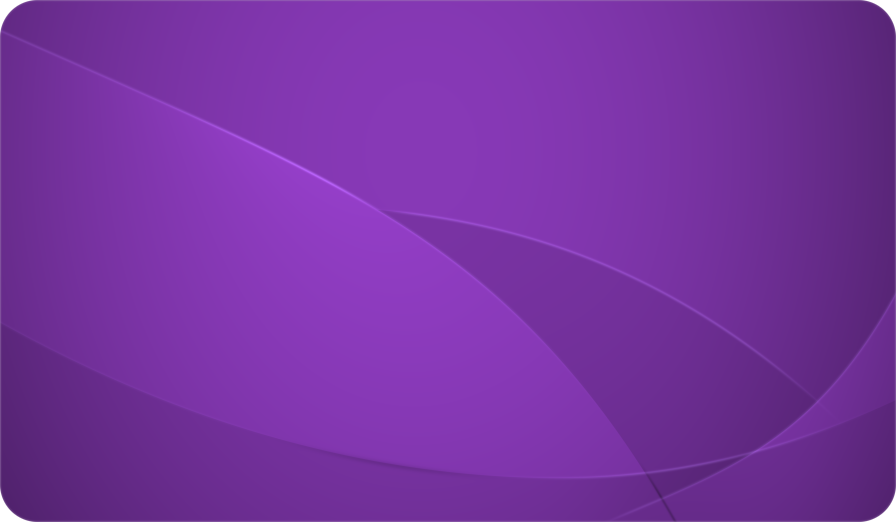
Write a Shadertoy shader that draws this background.

```glsl
#define ASPECT 0.583
#define CORNER_RADIUS 0.042
#define GLOW_CENTER vec2(0.47, 0.414)
#define GLOW_PEAK 0.53
#define GLOW_FALLOFF 0.64
#define LINE_WIDTH 0.0016
#define TINT vec3(1.0, 0.42, 1.35)
#define PAPER vec3(1.0)

// Heights of the four sweeping edges, in canvas widths
float ridgeHeight(float x) {
    return 0.549 - 0.44 * x - 0.194 * pow(max(x, 0.0) / 0.734, 4.6);
}

float wingHeight(float x) {
    float s = max(x - 0.417, 0.0);
    return 0.349 - s * (0.09 + s * (0.46 + 0.47 * s));
}

float bowlHeight(float x) {
    float s = x - 0.625;
    return 0.049 + (s < 0.0 ? 0.445 : 0.62) * s * s;
}

float riseHeight(float x) {
    float s = x - 0.677;
    return 0.42 * s + 0.12 * pow(max(s, 0.0) / 0.323, 3.8);
}

// Turns a height difference into an approximate distance
float edgeDistance(float gap, float pixel) {
    return gap * pixel / max(length(vec2(dFdx(gap), dFdy(gap))), 1e-6);
}

float below(float d, float pixel) {
    return smoothstep(0.7 * pixel, -0.7 * pixel, d);
}

float stroke(float d, float width) {
    return exp(-d * d / (width * width));
}

// Fades in and out along a span
float span(float x, float start, float peak, float end) {
    return smoothstep(start, peak, x) * (1.0 - smoothstep(peak, end, x));
}

float roundedBox(vec2 p, vec2 halfSize, float radius) {
    vec2 q = abs(p) - halfSize + radius;
    return length(max(q, 0.0)) + min(max(q.x, q.y), 0.0) - radius;
}

void mainImage(out vec4 fragColor, in vec2 fragCoord) {
    float pixel = 1.0 / iResolution.x;
    vec2 p = fragCoord / iResolution.xy * vec2(1.0, ASPECT);

    float ridge = edgeDistance(p.y - ridgeHeight(p.x), pixel);
    float wing = edgeDistance(p.y - wingHeight(p.x), pixel);
    float bowl = edgeDistance(p.y - bowlHeight(p.x), pixel);
    float rise = edgeDistance(p.y - riseHeight(p.x), pixel);

    float inRidge = below(ridge, pixel);
    float inWing = below(wing, pixel) * (1.0 - inRidge);
    float inBowl = below(bowl, pixel);
    float inRise = below(rise, pixel);

    // Wide radial glow
    vec2 offset = (p - GLOW_CENTER) * vec2(1.0, 0.8);
    float light = GLOW_PEAK - GLOW_FALLOFF * dot(offset, offset);

    // Overlapping panels
    float panel = inRidge * (1.0 - inBowl);
    light *= 1.0 + 0.06 * panel;
    light += 0.035 * panel * exp(ridge / 0.07) * span(p.x, 0.0, 0.3, 0.55);
    light *= 1.0 - inWing * (1.0 - inRise) * mix(0.1, 0.06, smoothstep(0.55, 0.8, p.x));
    light *= 1.0 + 0.22 * inRise * smoothstep(0.66, 0.92, p.x);
    light *= 1.0 - inBowl * mix(0.04, 0.09, smoothstep(0.6, 0.8, p.x));

    // Shadows beside the edges
    light -= 0.05 * stroke(bowl + 0.001, 2.0 * LINE_WIDTH) * span(p.x, 0.28, 0.44, 0.58);
    light -= 0.09 * stroke(ridge - 0.001, LINE_WIDTH) * smoothstep(0.71, 0.74, p.x);

    // Bright rims
    float rim = 0.06 * stroke(ridge, LINE_WIDTH) * (1.0 - smoothstep(0.5, 0.7, p.x));
    rim += 0.10 * stroke(ridge, LINE_WIDTH) * span(p.x, 0.15, 0.36, 0.43);
    rim += 0.09 * stroke(wing, LINE_WIDTH) * (1.0 - inRidge)
         * smoothstep(0.417, 0.47, p.x) * (1.0 - smoothstep(0.82, 0.95, p.x));
    rim += 0.10 * stroke(bowl, LINE_WIDTH) * span(p.x, 0.52, 0.77, 1.0);
    rim += 0.02 * stroke(bowl, LINE_WIDTH) * (1.0 - smoothstep(0.2, 0.35, p.x));
    rim += 0.06 * stroke(rise, LINE_WIDTH) * smoothstep(0.66, 0.72, p.x);
    vec3 color = TINT * (light + rim) + vec3(0.0, 0.5, 0.0) * rim;

    // Rounded card with a faint outline
    vec2 halfSize = vec2(0.5, 0.5 * ASPECT);
    float card = roundedBox(p - halfSize, halfSize, CORNER_RADIUS);
    color = mix(color, vec3(0.6, 0.48, 0.68), 0.4 * stroke(card, 0.0014));
    color = mix(color, PAPER, smoothstep(-0.7 * pixel, 0.7 * pixel, card));
    fragColor = vec4(color, 1.0);
}
```
